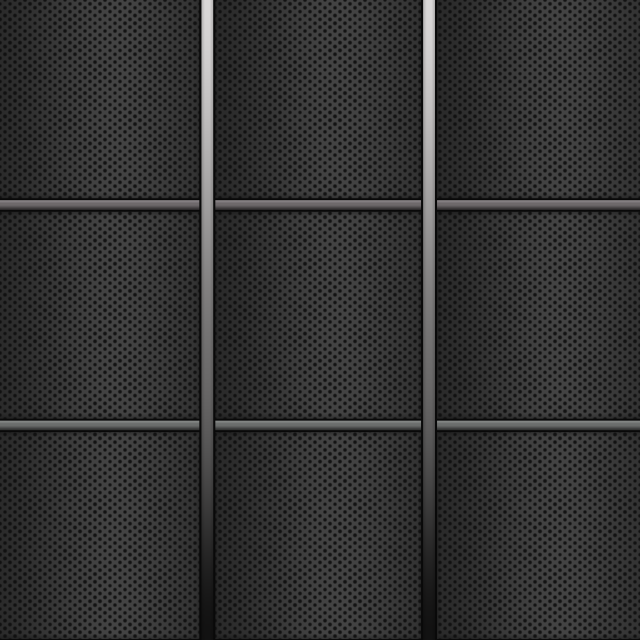
A Shadertoy shader for this pattern:

```glsl
// Brushed sheen across one panel, t runs from left edge to right edge
float panelSheen(float t) {
    float rise = smoothstep(0.0, 0.6, t);
    float fall = smoothstep(0.6, 1.05, t);
    return 0.165 + 0.098 * rise - 0.072 * fall;
}

// Staggered round holes: 1 inside a hole, 0 on the metal
float perforation(vec2 uv, float px) {
    vec2 cell = vec2(1.0 / 64.0, 1.0 / 82.5);
    vec2 a = (fract(uv / cell) - 0.5) * cell;
    vec2 b = (fract(uv / cell + 0.5) - 0.5) * cell;
    float wear = 0.00025 * sin(uv.x * 61.0 + 2.0 * sin(uv.y * 37.0)) * sin(uv.y * 83.0);
    float d = min(length(a), length(b)) - 0.0027 - wear;
    float soft = max(px, 0.0013);
    return 1.0 - smoothstep(-soft, soft, d);
}

// Antialiased coverage of a strip at distance d from its centre line
float strip(float d, float halfWidth, float px) {
    return 1.0 - smoothstep(-0.6 * px, 0.6 * px, d - halfWidth);
}

void mainImage(out vec4 fragColor, in vec2 fragCoord) {
    vec2 uv = fragCoord / iResolution.xy;
    float px = 1.0 / min(iResolution.x, iResolution.y);

    // Panel grid, with the rails on the cell borders
    vec2 pitch = vec2(0.3464, 0.3444);
    vec2 grid = (uv - vec2(0.324, 0.3353)) / pitch;
    vec2 offset = (fract(grid + 0.5) - 0.5) * pitch;
    vec2 d = abs(offset);

    // Perforated metal, darkened close to the rails
    float sheen = panelSheen(fract(grid.x));
    sheen *= 0.75 + 0.25 * smoothstep(0.009, 0.020, min(d.x, d.y));
    vec3 color = vec3(mix(sheen, 0.055, 0.9 * perforation(uv, px)));

    // Horizontal rails: bright upper lip, shaded underside
    float lift = clamp(offset.y / 0.0075 * 0.5 + 0.5, 0.0, 1.0);
    float steel = mix(0.20, 0.43, smoothstep(0.0, 0.55, lift)) + 0.09 * smoothstep(0.65, 0.9, lift);
    vec3 tint = mix(vec3(0.98, 1.0, 0.99), vec3(1.0, 0.96, 0.98), step(0.5, uv.y));
    color = mix(color, vec3(0.035), strip(d.y, 0.0105, px));
    color = mix(color, steel * tint, strip(d.y, 0.0075, px));

    // Vertical rails: continuous, fading from light at the top to black
    float fade = mix(0.07, 0.40, smoothstep(0.0, 0.42, uv.y)) + 0.46 * smoothstep(0.32, 1.05, uv.y);
    fade *= 1.0 - 0.14 * smoothstep(0.003, 0.009, d.x);
    color = mix(color, vec3(0.035), strip(d.x, 0.0125, px));
    color = mix(color, fade * vec3(1.0, 0.99, 0.99), strip(d.x, 0.0092, px));

    fragColor = vec4(color, 1.0);
}
```
